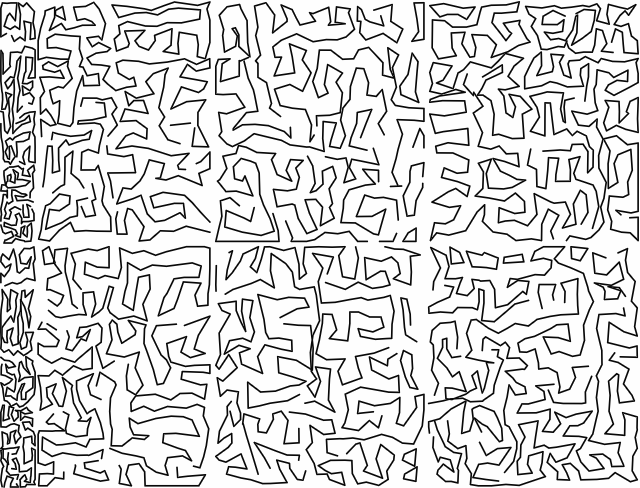
A Shadertoy shader for this pattern:

```glsl
// Black wandering polylines on white, in a grid of panels with a finer strip at left.
// Each block holds a jittered lattice of points, joined by a tour that walks round a
// random spanning tree; the tree is found locally by nesting blocks of doubling size.

const vec3  PAPER = vec3(0.995);
const vec3  INK = vec3(0.03);
const vec2  PANELS = vec2(3.0, 2.0);
const float STRIP = 0.17;         // share of the left panels with fine lines
const float LINE_WIDTH = 0.0034;  // in canvas heights
const float JITTER = 0.42;        // random shift of points, in lattice cells
const float BEND = 0.85;          // slow bending of the lattice, in cells
const float BEND_PERIOD = 3.3;    // cells per bend
const float MARGIN = 0.22;        // clear rim of a block, in cells
const float GAP_CHANCE = 0.03;    // share of broken links

struct Block {
    vec2 origin, size;  // in canvas shares
    ivec2 count;        // tree nodes, each with 2 x 2 points
    vec2 grade;         // density slope, positive is denser at the low end
    int seed;
};

// Integer hash giving three values in 0..1
vec3 hash3(ivec3 key) {
    uvec3 v = uvec3(key + 1024) * 1664525u + 1013904223u;
    v.x += v.y * v.z; v.y += v.z * v.x; v.z += v.x * v.y;
    v ^= v >> 16u;
    v.x += v.y * v.z; v.y += v.z * v.x; v.z += v.x * v.y;
    return vec3(v >> 8u) / 16777216.0;
}

// Smooth vector noise in -1..1
vec2 bendNoise(vec2 x, int seed) {
    ivec2 i = ivec2(floor(x));
    vec2 f = fract(x);
    f = f * f * (3.0 - 2.0 * f);
    vec2 a = hash3(ivec3(i, seed)).xy, b = hash3(ivec3(i + ivec2(1, 0), seed)).xy;
    vec2 c = hash3(ivec3(i + ivec2(0, 1), seed)).xy, d = hash3(ivec3(i + 1, seed)).xy;
    return 2.0 * mix(mix(a, b, f.x), mix(c, d, f.x), f.y) - 1.0;
}

// Density grading of 0..1 and its inverse
vec2 gradeIn(vec2 v, vec2 k) { return v + k * v * (1.0 - v); }
vec2 gradeOut(vec2 t, vec2 k) {
    vec2 s = 1.0 + k;
    return (s - sqrt(max(s * s - 4.0 * k * t, 0.0))) / (2.0 * k);
}

Block blockAt(vec2 uv) {
    vec2 panel = floor(uv * PANELS), local = fract(uv * PANELS);
    bool top = panel.y > 0.5;
    Block b = Block(panel / PANELS, 1.0 / PANELS, ivec2(9, 10), vec2(0.05, 0.03),
                    int(panel.x + PANELS.x * panel.y) + 1);
    if (panel.x > 1.5) {
        b.count = ivec2(10, 11);
        b.grade = top ? vec2(-0.25, -0.3) : vec2(0.15, 0.12);
    } else if (panel.x < 0.5) {
        bool fine = local.x < STRIP;
        b.origin.x += fine ? 0.0 : STRIP * b.size.x;
        b.size.x *= fine ? STRIP : 1.0 - STRIP;
        b.count = fine ? ivec2(4, 18) : ivec2(8, 11);
        b.grade = fine ? vec2(0.15, 0.5) : vec2(0.3, top ? -0.2 : 0.1);
        b.seed += fine ? 20 : 0;
    }
    return b;
}

// Is a tree node linked to the next one along the axis?
bool linked(ivec2 node, int axis, Block b) {
    int along = node[axis], across = node[1 - axis];
    if (min(along, across) < 0 || along + 1 >= b.count[axis] || across >= b.count[1 - axis])
        return false;
    int size = (along + 1) & -(along + 1);
    int side = (across / size) & 1;
    ivec3 key = ivec3(node / (2 * size), size * 64 + b.seed);
    if (int(4.0 * hash3(key).x) == axis * 2 + side) return false;
    int gate = int(float(size) * hash3(key + ivec3(0, 0, 4096 * (1 + axis * 2 + side))).y);
    return across % size == gate;
}

// Does the tour join a lattice point to the next one along the axis?
bool joined(ivec2 point, int axis, Block b) {
    ivec2 node = point / 2, corner = point & 1;
    if (hash3(ivec3(point, b.seed + 300 + axis)).z < GAP_CHANCE) return false;
    if (corner[axis] == 1) return linked(node, axis, b);
    node[1 - axis] -= 1 - corner[1 - axis];
    return !linked(node, 1 - axis, b);
}

// Place of a lattice point on the canvas, in canvas heights
vec2 place(ivec2 point, Block b, vec2 canvas) {
    vec2 n = vec2(2 * b.count), g = vec2(point) + 0.5;
    g += JITTER * (2.0 * hash3(ivec3(point, b.seed + 100)).xy - 1.0);
    g += BEND * bendNoise(vec2(point) / BEND_PERIOD, b.seed + 200);
    g = clamp(g, vec2(MARGIN), n - MARGIN);
    return (b.origin + b.size * gradeOut(g / n, b.grade)) * canvas;
}

float segmentDistance(vec2 p, vec2 a, vec2 b) {
    vec2 ab = b - a;
    return length(p - a - ab * clamp(dot(p - a, ab) / max(dot(ab, ab), 1e-9), 0.0, 1.0));
}

void mainImage(out vec4 fragColor, in vec2 fragCoord) {
    vec2 uv = fragCoord / iResolution.xy, canvas = vec2(iResolution.x / iResolution.y, 1.0);
    Block b = blockAt(uv);
    ivec2 home = ivec2(gradeIn((uv - b.origin) / b.size, b.grade) * vec2(2 * b.count));
    float dist = 1.0;
    for (int j = -2; j <= 2; j++) for (int i = -2; i <= 2; i++) {
        ivec2 point = home + ivec2(i, j);
        if (min(point.x, point.y) < 0 || any(greaterThanEqual(point, 2 * b.count))) continue;
        vec2 start = place(point, b, canvas);
        for (int axis = 0; axis < 2; axis++) if (joined(point, axis, b)) {
            vec2 end = place(point + ivec2(1 - axis, axis), b, canvas);
            dist = min(dist, segmentDistance(uv * canvas, start, end));
        }
    }
    float cover = clamp(0.5 + (0.5 * LINE_WIDTH - dist) * iResolution.y, 0.0, 1.0);
    fragColor = vec4(mix(PAPER, INK, cover), 1.0);
}
```
